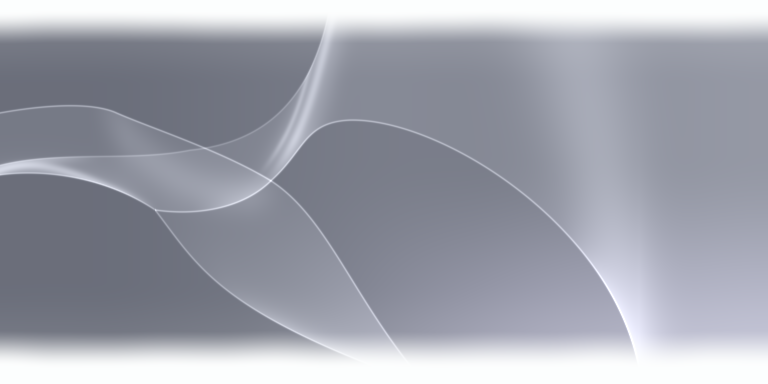
Give the GLSL for this background, as a Shadertoy shader.

```glsl
// Translucent silver ribbons sweeping over a slate-to-lavender haze with white borders.

const vec3 TINT = vec3(-0.012, 0.002, 0.05);
const vec3 LAVENDER = vec3(0.01, 0.0, 0.025);
const vec3 WHITE = vec3(0.99, 0.995, 0.995);

float hash(vec2 p) {
    vec3 q = fract(vec3(p.xyx) * 0.1031);
    q += dot(q, q.yzx + 33.33);
    return fract((q.x + q.y) * q.z);
}

float noise(vec2 p) {
    vec2 i = floor(p), f = fract(p);
    f = f * f * (3.0 - 2.0 * f);
    return mix(mix(hash(i), hash(i + vec2(1, 0)), f.x),
               mix(hash(i + vec2(0, 1)), hash(i + vec2(1, 1)), f.x), f.y);
}

float glow(float d, float width) { return exp(-d * d / (width * width)); }

// Light that falls off on the upper side of an edge only.
float rim(float d, float width) { return exp(-max(d, 0.0) / width); }

// Soft interval from a to b.
float window(float x, float a, float b, float soft) {
    return smoothstep(a - soft, a + soft, x) * (1.0 - smoothstep(b - soft, b + soft, x));
}

vec2 bezier(float t, vec2 a, vec2 b, vec2 c, vec2 d) {
    float s = 1.0 - t;
    return s * s * s * a + 3.0 * s * s * t * b + 3.0 * s * t * t * c + t * t * t * d;
}

// Signed distance above a cubic whose x rises; its ends extend as straight lines.
float above(vec2 p, vec2 a, vec2 b, vec2 c, vec2 d) {
    float lo = 0.0, hi = 1.0;
    for (int i = 0; i < 16; i++) {
        float mid = 0.5 * (lo + hi);
        if (bezier(mid, a, b, c, d).x < p.x) lo = mid; else hi = mid;
    }
    float t = 0.5 * (lo + hi), s = 1.0 - t;
    vec2 tangent = s * s * (b - a) + 2.0 * s * t * (c - b) + t * t * (d - c);
    vec2 normal = normalize(vec2(-tangent.y, tangent.x));
    return dot(p - bezier(t, a, b, c, d), normal);
}

// Upper edge of the descending ribbon.
float crest(vec2 p) {
    if (p.x < 0.299) return above(p, vec2(0, 0.706), vec2(0.117, 0.727), vec2(0.234, 0.734), vec2(0.299, 0.708));
    if (p.x < 0.703) return above(p, vec2(0.299, 0.708), vec2(0.391, 0.667), vec2(0.573, 0.609), vec2(0.703, 0.531));
    return above(p, vec2(0.703, 0.531), vec2(0.846, 0.44), vec2(0.911, 0.245), vec2(1.073, 0.042));
}

// Lower edge of the descending ribbon.
float keel(vec2 p) {
    if (p.x < 0.404) return above(p, vec2(0, 0.544), vec2(0.13, 0.562), vec2(0.286, 0.531), vec2(0.404, 0.453));
    return above(p, vec2(0.404, 0.453), vec2(0.508, 0.318), vec2(0.56, 0.206), vec2(0.977, 0.044));
}

// Upper edge of the rising ribbon.
float riser(vec2 p) {
    if (p.x < 0.495) return above(p, vec2(0, 0.57), vec2(0.156, 0.609), vec2(0.339, 0.578), vec2(0.495, 0.609));
    return above(p, vec2(0.495, 0.609), vec2(0.703, 0.63), vec2(0.812, 0.753), vec2(0.857, 0.974));
}

// Lower edge of the rising ribbon, ending in the wide arch.
float arch(vec2 p) {
    if (p.x < 0.404) return keel(p);
    if (p.x < 0.708) return above(p, vec2(0.404, 0.453), vec2(0.495, 0.44), vec2(0.625, 0.448), vec2(0.708, 0.531));
    if (p.x < 0.911) return above(p, vec2(0.708, 0.531), vec2(0.794, 0.609), vec2(0.794, 0.682), vec2(0.911, 0.687));
    return above(p, vec2(0.911, 0.687), vec2(1.146, 0.693), vec2(1.594, 0.414), vec2(1.664, 0.039));
}

void mainImage(out vec4 fragColor, in vec2 fragCoord) {
    vec2 p = fragCoord / iResolution.xy * vec2(2.0, 1.0);
    float aa = 1.0 / iResolution.y;
    float hair = max(0.0022, aa);
    float low = 1.0 - smoothstep(0.08, 0.6, p.y);

    // Background gradient
    float lilac = smoothstep(0.6, 1.5, p.x) * low;
    float tone = 0.43 + 0.06 * smoothstep(0.2, 1.1, p.x) + 0.06 * smoothstep(1.2, 2.0, p.x) + 0.15 * lilac;

    // Ribbon coverage
    float dCrest = crest(p), dKeel = keel(p), dRiser = riser(p), dArch = arch(p);
    float falling = smoothstep(-aa, aa, dKeel) * smoothstep(-aa, aa, -dCrest);
    float rising = smoothstep(-aa, aa, dArch) * smoothstep(-aa, aa, -dRiser);
    tone += falling * (0.045 + 0.06 * low * smoothstep(0.3, 0.6, p.x));
    tone += rising * mix(0.055, 0.045, smoothstep(0.8, 1.2, p.x));

    // Diagonal sheen inside the falling ribbon
    float sheen = above(p, vec2(0.26, 0.72), vec2(0.38, 0.58), vec2(0.5, 0.46), vec2(0.72, 0.5));
    tone += falling * 0.075 * glow(sheen, 0.055) * window(p.x, 0.28, 0.7, 0.06);
    tone += falling * 0.16 * rim(dKeel, 0.025) * window(p.x, 0.65, 1.0, 0.12);
    tone += rising * 0.1 * rim(dArch, 0.03) * window(p.x, 0.55, 0.8, 0.06);

    // Bright folds at the far left
    float fold = above(p, vec2(0, 0.555), vec2(0.13, 0.6), vec2(0.25, 0.52), vec2(0.4, 0.46));
    float leftFade = 1.0 - smoothstep(0.3, 0.42, p.x);
    tone += leftFade * falling * (0.17 * glow(fold, 0.012) + 0.1 * rim(dKeel, 0.025));
    tone += 0.15 * rising * glow(dRiser, 0.018) * (1.0 - smoothstep(0.1, 0.28, p.x));

    // Twin streaks climbing through the neck
    float neck = above(p, vec2(0.7, 0.53), vec2(0.781, 0.635), vec2(0.81, 0.72), vec2(0.867, 0.96));
    float neckFade = smoothstep(0.5, 0.65, p.y) * window(p.x, 0.68, 0.97, 0.05);
    tone += rising * neckFade * (0.12 * glow(neck, 0.045) + 0.13 * glow(neck, 0.012) + 0.12 * glow(neck - 0.028, 0.008));

    // Broad beam descending to the foot of the arch
    float beam = p.x - (1.47 + 0.21 * (1.0 - p.y));
    tone += rising * 0.11 * glow(beam, mix(0.07, 0.15, p.y));
    tone += rising * 0.15 * rim(dArch, 0.03) * window(p.x, 1.53, 1.76, 0.08);

    // Fine edge lines
    float lines = 0.2 * glow(dCrest, hair) + 0.17 * glow(dKeel, hair);
    lines += 0.1 * glow(dRiser, hair);
    lines += 0.2 * glow(dArch, hair) * step(0.404, p.x);
    tone += lines;

    // White borders with a softly uneven limit
    vec3 color = tone + TINT + LAVENDER * lilac;
    float wobble = 0.008 * (noise(vec2(p.x * 7.0, p.y * 3.0)) - 0.5);
    float y = p.y + wobble;
    float border = max(smoothstep(0.87, 0.972, y), 1.0 - smoothstep(0.042, 0.155, y));
    float haze = 0.09 * max(smoothstep(0.78, 0.92, y), 1.0 - smoothstep(0.06, 0.27, y));
    color = mix(color, WHITE, max(border, haze));
    fragColor = vec4(clamp(color, 0.0, 1.0), 1.0);
}
```
